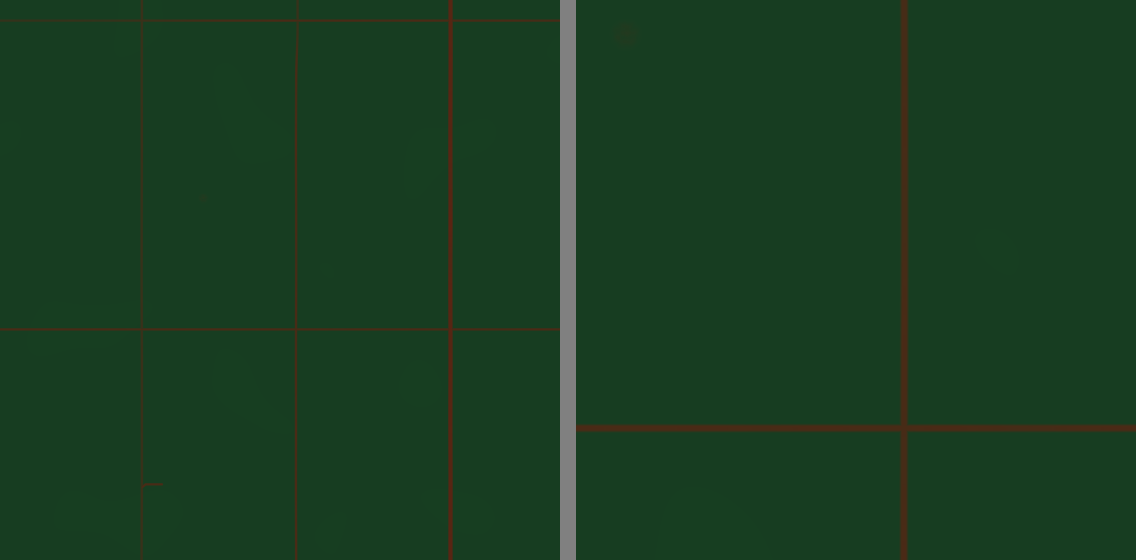
Left: the whole. Right: its middle third, enlarged.
Write a WebGL 1 fragment shader that draws this pattern.

```glsl
precision highp float;

uniform vec2 u_resolution;

const vec3 GREEN = vec3(0.090, 0.240, 0.130);
const vec3 RUST = vec3(0.360, 0.140, 0.070);
const float PITCH = 0.2757;
const vec2 CROSSING = vec2(0.2530, 0.4118);

vec2 hashGradient(vec2 cell) {
  float h = fract(sin(dot(cell, vec2(127.1, 311.7))) * 43758.5);
  float angle = 6.2832 * h;
  return vec2(cos(angle), sin(angle));
}

float gradientNoise(vec2 p) {
  vec2 i = floor(p);
  vec2 f = p - i;
  vec2 w = f * f * f * (f * (f * 6.0 - 15.0) + 10.0);
  float a = dot(hashGradient(i), f);
  float b = dot(hashGradient(i + vec2(1.0, 0.0)), f - vec2(1.0, 0.0));
  float c = dot(hashGradient(i + vec2(0.0, 1.0)), f - vec2(0.0, 1.0));
  float d = dot(hashGradient(i + vec2(1.0, 1.0)), f - vec2(1.0, 1.0));
  return mix(mix(a, b, w.x), mix(c, d, w.x), w.y);
}

float nearestLine(float coord, float origin, float spacing) {
  return floor((coord - origin) / spacing + 0.5);
}

float stroke(float dist, float width, float blur) {
  return 1.0 - smoothstep(-blur, blur, dist - 0.5 * width);
}

float segmentDistance(vec2 p, vec2 a, vec2 b) {
  vec2 ab = b - a;
  float t = clamp(dot(p - a, ab) / dot(ab, ab), 0.0, 1.0);
  return length(p - a - t * ab);
}

float wear(float along, float seed) {
  return 1.0 + 0.16 * gradientNoise(vec2(along * 14.0, seed * 7.3 + 0.4));
}

// Columns grow bolder to the right; the middle one bends and fades at the top
float columnInk(vec2 uv, float blur) {
  float id = nearestLine(uv.x, CROSSING.x, PITCH);
  float middle = 1.0 - min(abs(id - 1.0), 1.0);
  float top = middle * smoothstep(0.86, 0.96, uv.y);
  float wobble = 0.0008 * gradientNoise(vec2(uv.y * 5.0, id * 3.7 + 0.5));
  float center = CROSSING.x + id * PITCH + 0.0025 * top + wobble;
  float width = mix(0.0042, 0.0076, step(1.5, id));
  float strength = (0.48 + 0.22 * id) * (1.0 - 0.35 * top);
  return stroke(abs(uv.x - center), width, blur) * strength * wear(uv.y, id);
}

// Rows are two pitches apart; the upper one is worn toward the left
float rowInk(vec2 uv, float blur) {
  float spacing = 2.0 * PITCH;
  float id = nearestLine(uv.y, CROSSING.y, spacing);
  float center = CROSSING.y + id * spacing;
  float worn = id * (1.0 - smoothstep(0.15, 0.5, uv.x));
  float strength = 0.72 * (1.0 - 0.4 * worn);
  return stroke(abs(uv.y - center), 0.0040, blur) * strength * wear(uv.x, id + 5.0);
}

// Short remnant of a missing row, hooked onto the first column
float remnantInk(vec2 uv, float blur) {
  vec2 start = CROSSING - vec2(0.0, PITCH);
  vec2 bend = start + vec2(0.007, -0.001);
  float hook = segmentDistance(uv, start + vec2(0.001, -0.006), bend);
  float bar = segmentDistance(uv, bend, start + vec2(0.036, -0.001));
  return 0.72 * stroke(min(hook, bar), 0.0040, blur);
}

float smudgeInk(vec2 uv, vec2 center, float radius) {
  float falloff = 1.0 - smoothstep(0.2 * radius, radius, length(uv - center));
  return falloff * (0.13 + 0.12 * gradientNoise(uv * 260.0));
}

void main() {
  vec2 uv = gl_FragCoord.xy / u_resolution;
  float blur = max(0.0011, 0.75 / min(u_resolution.x, u_resolution.y));

  float ink = max(columnInk(uv, blur), rowInk(uv, blur));
  ink = max(ink, remnantInk(uv, blur));
  ink = max(ink, smudgeInk(uv, vec2(0.363, 0.646), 0.011));

  // Barely visible tonal drift in the ground
  vec3 ground = GREEN * (1.0 + 0.015 * gradientNoise(uv * 6.0));
  gl_FragColor = vec4(mix(ground, RUST, clamp(ink, 0.0, 1.0)), 1.0);
}
```
